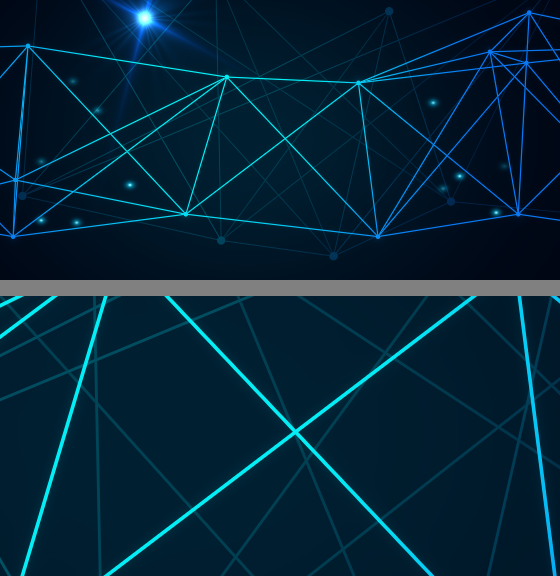
Top: the whole. Bottom: its middle third, enlarged.
This background is drawn by a WebGL 1 fragment shader. Its source:

```glsl
precision highp float;
uniform vec2 u_resolution;

#define LINE_HALF_WIDTH 0.0022
#define FAR_HALF_WIDTH 0.0017
#define NODE_RADIUS 0.0085
#define FAR_NODE_RADIUS 0.017
#define FAR_STRENGTH 0.3
#define SPARK_COUNT 11
#define FLARE_POS vec2(0.517, 0.935)
#define CYAN vec3(0.02, 0.93, 0.96)
#define BLUE vec3(0.04, 0.47, 0.95)
#define DEEP_CENTER vec3(0.0, 0.125, 0.195)
#define DEEP_EDGE vec3(0.0, 0.025, 0.08)

float hash(float n) {
  return fract(sin(n * 127.1 + 3.7) * 4375.85);
}

// Antialiased coverage of a shape with the given signed distance
float coverage(float dist) {
  return clamp(0.5 - dist * u_resolution.y, 0.0, 1.0);
}

float segmentDistance(vec2 p, vec2 a, vec2 b) {
  vec2 ab = b - a;
  float t = clamp(dot(p - a, ab) / dot(ab, ab), 0.0, 1.0);
  return length(p - a - ab * t);
}

// Near mesh: an upper and a lower chain of nodes, plus hubs at both ends
vec2 upperNode(float k) {
  return vec2(0.1 + 0.59 * k + 0.12 * sin(1.57 * k), 0.77 + 0.08 * cos(1.57 * k + 0.6));
}

vec2 lowerNode(float k) {
  return vec2(0.1 + 0.59 * k + 0.07 * sin(1.9 * k + 4.0), 0.195 - 0.04 * cos(3.1416 * k));
}

vec2 hubNode(float h) {
  return mix(vec2(0.055, 0.357), vec2(1.87 + 0.01 * h, 0.595 + 0.18 * h), step(0.5, h));
}

// Far mesh: long links between a high and a low row
vec2 farHigh(float k) {
  return vec2(0.15 + 0.62 * k, 1.1 + 0.14 * cos(1.57 * k));
}

vec2 farLow(float k) {
  return vec2(0.08 + 0.56 * k + 0.15 * sin(1.6 * k), 0.18 + 0.12 * cos(1.9 * k));
}

float nearMesh(vec2 p) {
  float link = 1e3;
  float node = 1e3;
  for (int i = -1; i < 4; i++) {
    float k = float(i);
    vec2 up = upperNode(k), low = lowerNode(k);
    vec2 nextUp = upperNode(k + 1.0), nextLow = lowerNode(k + 1.0);
    link = min(link, min(segmentDistance(p, up, nextUp), segmentDistance(p, low, nextLow)));
    link = min(link, min(segmentDistance(p, up, nextLow), segmentDistance(p, low, nextUp)));
    link = min(link, segmentDistance(p, up, low));
    node = min(node, min(length(p - up), length(p - low)));
  }
  for (int i = 0; i < 3; i++) {
    vec2 hub = hubNode(float(i));
    float firstColumn = i == 0 ? -1.0 : 2.0;
    node = min(node, length(p - hub));
    for (int j = 0; j < 3; j++) {
      float k = firstColumn + float(j);
      link = min(link, segmentDistance(p, hub, upperNode(k)));
      if (i < 2 || j > 0) link = min(link, segmentDistance(p, hub, lowerNode(k)));
    }
  }
  float glow = 0.1 * exp(-link / 0.005) + 0.25 * exp(-node / 0.01);
  return max(max(coverage(link - LINE_HALF_WIDTH), coverage(node - NODE_RADIUS)), glow);
}

float farMesh(vec2 p) {
  float mesh = 0.0;
  for (int i = 0; i < 4; i++) {
    float k = float(i);
    vec2 low = farLow(k);
    mesh = max(mesh, 0.7 * coverage(segmentDistance(p, low, farLow(k + 1.0)) - FAR_HALF_WIDTH));
    for (int j = 0; j < 4; j++) {
      float strength = 0.45 + 0.55 * hash(k * 4.0 + float(j));
      float d = segmentDistance(p, low, farHigh(float(j)));
      mesh = max(mesh, strength * coverage(d - FAR_HALF_WIDTH));
    }
    float node = min(length(p - low), length(p - farHigh(k)));
    mesh = max(mesh, 0.9 * smoothstep(FAR_NODE_RADIUS, FAR_NODE_RADIUS * 0.75, node));
  }
  return mesh * FAR_STRENGTH;
}

// Small soft lights gathered at the left and right
vec3 sparks(vec2 p) {
  vec3 light = vec3(0.0);
  for (int i = 0; i < SPARK_COUNT; i++) {
    float n = float(i);
    vec2 center = vec2(mod(n, 2.0) * 1.42 + 0.03 + 0.5 * hash(n), 0.2 + 0.55 * hash(n + 40.0));
    float r = length((p - center) * vec2(0.8, 1.0));
    float power = 0.3 + 0.7 * hash(n + 80.0);
    light += power * vec3(0.0, 0.5, 0.6) * exp(-r * r / 0.00016);
    light += power * power * vec3(0.6, 0.5, 0.4) * exp(-r * r / 0.00002);
  }
  return light;
}

float streak(vec2 d, vec2 dir, float reach) {
  float across = abs(d.x * dir.y - d.y * dir.x);
  return exp(-across / 0.011 - abs(dot(d, dir)) / reach);
}

vec3 flare(vec2 d) {
  float r = length(d);
  float angle = atan(d.y, d.x);
  float burst = pow(abs(sin(angle * 7.0 + 2.0 * sin(angle * 5.0))), 3.0);
  float rays = streak(d, vec2(0.88, -0.475), 0.13) + streak(d, vec2(-0.25, -0.968), 0.16);
  vec3 light = vec3(0.02, 0.3, 0.9) * rays * 0.85;
  light += vec3(0.02, 0.32, 0.6) * (0.25 + 0.4 * burst) * exp(-r / 0.085);
  light += vec3(0.1, 0.5, 0.9) * exp(-r / 0.035);
  return light + vec3(0.8, 0.9, 0.8) * exp(-r * r / 0.0006);
}

void main() {
  vec2 p = gl_FragCoord.xy / u_resolution.y;
  float edge = smoothstep(0.0, 1.2, length((p - vec2(0.88, 0.5)) * vec2(0.95, 1.25)));
  vec3 color = mix(DEEP_CENTER, DEEP_EDGE, edge);

  // Links shift from cyan to blue away from the middle
  float shift = smoothstep(0.3, 1.0, length((p - vec2(0.75, 0.65)) * vec2(1.0, 1.1)));
  vec3 linkColor = mix(CYAN, BLUE, shift);
  color += farMesh(p) * linkColor * 0.8;
  color += sparks(p) + flare(p - FLARE_POS);
  color = mix(color, max(color, linkColor), nearMesh(p));
  gl_FragColor = vec4(min(color, 1.0), 1.0);
}
```
